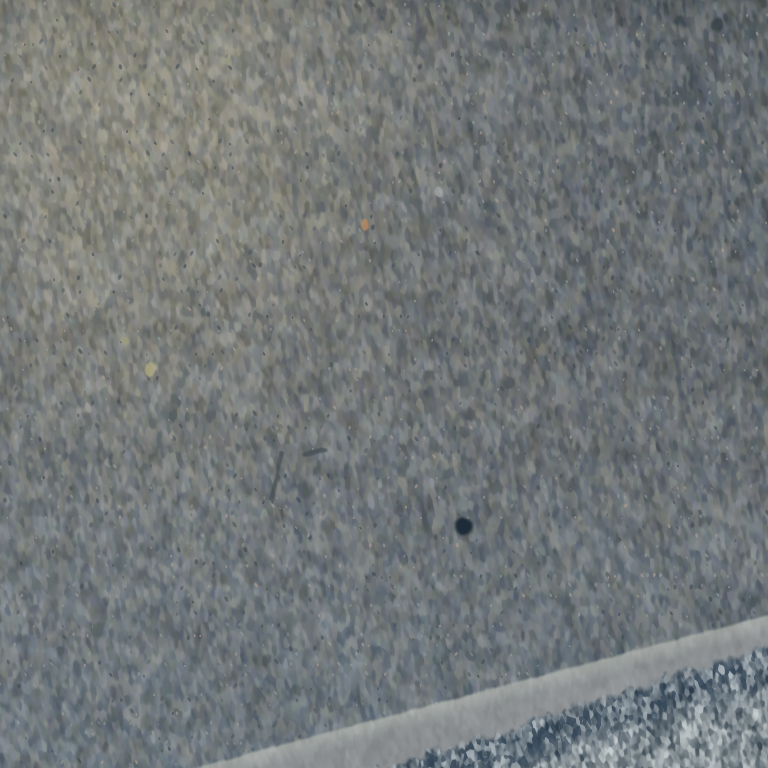
This texture is drawn by a WebGL 2 fragment shader. Its source:

```glsl
#version 300 es
precision highp float;
// Weathered asphalt with a warm glow at upper left and a pale kerb crossing
// the lower right corner. Soft cellular noise makes the stretched grain;
// jittered cells scatter pits and chips; distance functions place the marks.

uniform vec2 u_resolution;
out vec4 fragColor;

vec3 hash3(vec2 p) {
    vec3 q = fract(p.xyx * vec3(0.1031, 0.1030, 0.0973));
    q += dot(q, q.yxz + 33.33);
    return fract((q.xxy + q.yzz) * q.zyx);
}

// Cellular noise with random cell values blended by distance, about -0.5 to 0.5.
vec3 grain(vec2 p) {
    vec2 cell = floor(p);
    vec3 sum = vec3(0.0);
    float total = 0.0;
    for (int j = -1; j <= 1; j++) {
        for (int i = -1; i <= 1; i++) {
            vec2 id = cell + vec2(i, j);
            vec2 d = id + hash3(id + 71.0).xy - p;
            float w = exp(-6.0 * dot(d, d));
            sum += w * (hash3(id + 13.0) - 0.5);
            total += w;
        }
    }
    return sum / total;
}

// One tilted oval in a random share of the cells; x is coverage, y a random tint.
vec2 fleck(vec2 p, float share) {
    vec2 id = floor(p);
    vec3 rnd = hash3(id);
    vec2 d = fract(p) - 0.35 - 0.3 * rnd.xy;
    d.x += d.y * (rnd.x - 0.5) * 1.4;
    float radius = 0.14 + 0.17 * rnd.y;
    float cover = 1.0 - smoothstep(radius * 0.45, radius, length(d));
    return vec2(cover * step(rnd.z, share), fract(rnd.x * 7.0 + rnd.y * 5.0));
}

float segment(vec2 p, vec2 a, vec2 b) {
    vec2 ab = b - a;
    return length(p - a - ab * clamp(dot(p - a, ab) / dot(ab, ab), 0.0, 1.0));
}

float blob(vec2 p, vec2 center, vec2 radius) {
    return 1.0 - smoothstep(0.6, 1.15, length((p - center) / radius));
}

void main() {
    vec2 uv = gl_FragCoord.xy / u_resolution;
    vec2 leaning = uv + vec2(uv.y * 0.12, 0.0);
    vec3 fine = grain(leaning * vec2(190.0, 95.0));
    vec3 coarse = grain(leaning * vec2(85.0, 58.0) + 40.0);
    vec3 patches = grain(uv * 17.0 + 9.0);

    // Broad light across the road
    vec3 road = mix(vec3(0.425, 0.460, 0.482), vec3(0.425, 0.442, 0.452), smoothstep(0.0, 0.6, uv.y));
    vec2 g = (uv - vec2(0.17, 0.86)) * vec2(1.0, 0.8);
    road += vec3(0.125, 0.105, 0.055) * exp(-dot(g, g) * 10.0);
    road -= vec3(0.045, 0.035, 0.030) * smoothstep(0.45, 1.05, uv.x) * smoothstep(0.2, 0.9, uv.y);
    road -= 0.05 * smoothstep(0.93, 1.03, uv.y);

    // Stone grain, with a little colour in each stone
    float tone = 0.15 * fine.x + 0.10 * coarse.x + 0.035 * patches.x;
    road += tone + 0.04 * (fine - fine.x) * vec3(1.0, 0.4, 1.0);
    road += coarse.y * vec3(0.022, 0.0, -0.022);

    // Scattered pits and chips
    vec2 pit = fleck(leaning * vec2(92.0, 62.0), 0.13);
    road = mix(road, vec3(0.24, 0.28, 0.31), pit.x * (0.25 + 0.4 * pit.y));
    vec2 chip = fleck(leaning * vec2(115.0, 78.0) + 23.0, 0.10);
    vec3 chipColor = mix(vec3(0.60, 0.64, 0.63), vec3(0.68, 0.61, 0.56), smoothstep(0.6, 0.9, chip.y));
    road = mix(road, chipColor, chip.x * (0.3 + 0.4 * chip.y));

    // Distinct stones, stains and short cracks
    vec2 rough = uv + 0.004 * coarse.yz;
    road = mix(road, vec3(0.72, 0.55, 0.40), 0.8 * blob(rough, vec2(0.475, 0.708), vec2(0.007, 0.008)));
    road = mix(road, vec3(0.70, 0.68, 0.52), 0.8 * blob(rough, vec2(0.196, 0.519), vec2(0.008, 0.010)));
    road = mix(road, vec3(0.64, 0.62, 0.48), 0.6 * blob(rough, vec2(0.162, 0.558), vec2(0.007, 0.006)));
    road = mix(road, vec3(0.66, 0.67, 0.67), 0.7 * blob(rough, vec2(0.571, 0.750), vec2(0.006, 0.007)));
    road = mix(road, vec3(0.20, 0.24, 0.26), 0.75 * blob(rough, vec2(0.934, 0.967), vec2(0.008, 0.010)));
    float crack = min(segment(rough, vec2(0.354, 0.350), vec2(0.367, 0.408)),
                      segment(rough, vec2(0.398, 0.409), vec2(0.422, 0.413)));
    road = mix(road, vec3(0.25, 0.29, 0.32), 0.7 * (1.0 - smoothstep(0.001, 0.005, crack)));
    road = mix(road, vec3(0.10, 0.16, 0.21), 0.95 * blob(rough, vec2(0.604, 0.315), vec2(0.013, 0.012)));

    // Pale kerb, brightest along its upper edge
    float top = 0.267 * (uv.x - 0.254) - uv.y + 0.002 * coarse.x;
    float bottom = 0.317 * (uv.x - 0.495) - uv.y + 0.010 * coarse.y + 0.006 * fine.y;
    vec3 kerb = mix(vec3(0.62, 0.64, 0.63), vec3(0.55, 0.565, 0.575), smoothstep(0.002, 0.028, top));
    kerb += 0.045 * fine.x + 0.04 * coarse.x + 0.04 * patches.y;

    // Speckled gravel, darkest just under the kerb
    vec3 grit = grain(leaning * vec2(210.0, 125.0) + 90.0);
    float shade = exp(-pow((bottom - 0.025) / 0.032, 2.0));
    vec3 gravel = mix(vec3(0.52, 0.56, 0.58), vec3(0.42, 0.47, 0.51), shade);
    gravel += (0.40 * grit.x + 0.22 * coarse.z) * vec3(1.0, 0.95, 0.88);
    gravel = mix(gravel, vec3(0.20, 0.27, 0.34), 0.8 * shade * smoothstep(0.02, 0.25, grit.y + 0.4 * coarse.x));

    vec3 color = mix(road, kerb, smoothstep(-0.003, 0.003, top));
    color = mix(color, gravel, smoothstep(-0.004, 0.007, bottom));
    fragColor = vec4(clamp(color, 0.0, 1.0), 1.0);
}
```
